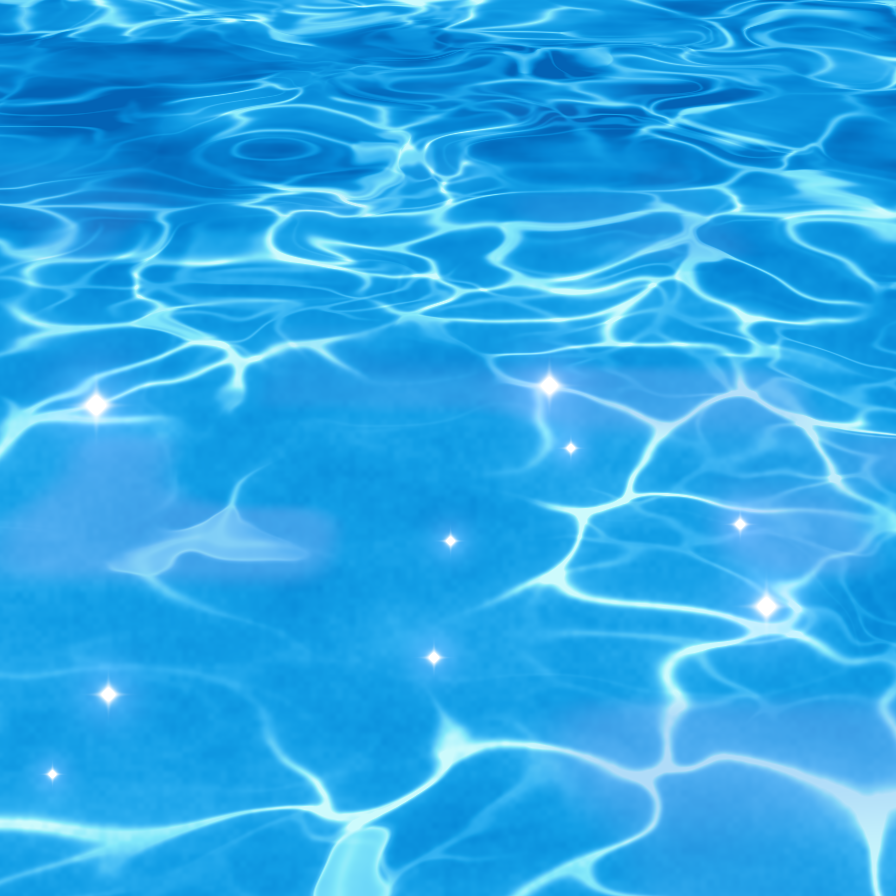
Reproduce this texture procedurally as a WebGL 1 fragment shader.

```glsl
precision highp float;
uniform vec2 u_resolution;

const float HORIZON = 1.45;              // height of the vanishing line
const vec2 GROUND_SCALE = vec2(4.8, 10.5); // cells across and into depth
const float LINE_WIDTH = 0.022;
const float SOFTNESS = 0.002;            // blur in canvas units
const float JUNCTION = 22.0;             // lower swells the line crossings
const float RIBBON_WIDTH = 0.15;
const float BASE_LIGHT = 0.72;
const float HAZE = 2.3;
const int SPARKLES = 9;

const vec3 DEEP = vec3(0.01, 0.39, 0.71);
const vec3 DARK = vec3(0.02, 0.53, 0.84);
const vec3 MID = vec3(0.07, 0.62, 0.90);
const vec3 LIGHT = vec3(0.20, 0.70, 0.95);
const vec3 PALE = vec3(0.36, 0.79, 0.97);
const vec3 CYAN = vec3(0.51, 0.91, 0.98);
const vec3 GLINT = vec3(0.80, 0.98, 0.99);
const vec3 VIOLET = vec3(0.52, 0.68, 0.95);

float hash(vec2 p) {
  return fract(sin(dot(p, vec2(127.1, 311.7))) * 43758.5);
}

vec2 hash2(vec2 p) {
  return vec2(hash(p), hash(p + 57.3));
}

float noise(vec2 p) {
  vec2 i = floor(p), f = fract(p);
  f = f * f * f * (f * (f * 6.0 - 15.0) + 10.0);
  return mix(mix(hash(i), hash(i + vec2(1, 0)), f.x),
             mix(hash(i + vec2(0, 1)), hash(i + vec2(1, 1)), f.x), f.y);
}

float fbm(vec2 p) {
  float sum = 0.0, amp = 0.53;
  for (int i = 0; i < 4; i++) {
    sum += amp * noise(p);
    p = mat2(1.6, 1.2, -1.2, 1.6) * p + 7.1;
    amp *= 0.5;
  }
  return sum;
}

vec2 warp(vec2 p, float freq, float amp) {
  return p + amp * (vec2(noise(p * freq + 3.7), noise(p * freq + 21.4)) - 0.5);
}

// Distance to the Voronoi borders, blended so that junctions swell
float cellEdge(vec2 p) {
  vec2 cell = floor(p), f = fract(p);
  vec2 nearest = vec2(0.0);
  float best = 9.0;
  for (int y = -1; y <= 1; y++)
    for (int x = -1; x <= 1; x++) {
      vec2 g = vec2(x, y);
      vec2 r = g + hash2(cell + g) - f;
      if (dot(r, r) < best) { best = dot(r, r); nearest = r; }
    }
  float sum = 0.0001;
  for (int y = -2; y <= 2; y++)
    for (int x = -2; x <= 2; x++) {
      vec2 g = vec2(x, y);
      vec2 r = g + hash2(cell + g) - f;
      vec2 gap = r - nearest;
      if (dot(gap, gap) > 0.0001)
        sum += exp(-JUNCTION * dot(0.5 * (nearest + r), normalize(gap)));
    }
  return max(-log(sum) / JUNCTION, 0.0);
}

float bell(float d, float width) {
  return exp(-d * d / (width * width));
}

vec3 waterRamp(float v) {
  vec3 c = mix(DEEP, DARK, clamp(v + 1.0, 0.0, 1.0));
  c = mix(c, MID, clamp(v, 0.0, 1.0));
  c = mix(c, LIGHT, clamp(v - 1.0, 0.0, 1.0));
  c = mix(c, PALE, clamp(v - 2.0, 0.0, 1.0));
  c = mix(c, CYAN, clamp(v - 3.0, 0.0, 1.0));
  return mix(c, GLINT, clamp(v - 4.0, 0.0, 1.0));
}

void main() {
  vec2 uv = (gl_FragCoord.xy - vec2(0.5 * u_resolution.x, 0.0)) / u_resolution.y;

  // Perspective onto the water plane
  float drop = HORIZON - uv.y;
  vec2 ground = vec2(uv.x, 1.0) * GROUND_SCALE / drop;
  float blur = GROUND_SCALE.y / (drop * drop) * max(SOFTNESS, 1.0 / u_resolution.y);
  float far = smoothstep(0.45, 1.0, uv.y);
  float width = LINE_WIDTH + 0.8 * blur;

  // Refraction bends the net of light
  vec2 bent = warp(warp(ground, 0.9, 0.8 + 0.5 * far), 2.6, 0.26);
  float edge = cellEdge(bent);
  float fineEdge = cellEdge(warp(bent * 1.55 + 13.0, 1.3, 0.7));
  float strength = smoothstep(0.2, 0.58, noise(bent * 0.9 + 31.0));
  float fineStrength = smoothstep(0.42, 0.85, noise(bent * 0.8 + 63.0));

  // Soft body of the water with fine mottling
  float light = BASE_LIGHT + HAZE * (fbm(ground * 0.9 + 5.0) - 0.5);
  light += 0.3 * (noise(uv * 75.0) + noise(uv * 140.0) - 1.0) * (1.0 - far);
  light += (0.25 + 0.75 * strength) * exp(-edge / 0.13);
  light -= far * (0.35 + 1.3 * smoothstep(0.45, 0.8, noise(bent * 0.6 + 90.0)));

  // Faint ripple contours, stronger in the distance
  float level = noise(bent * vec2(0.8, 0.65) + 17.0) * 3.0;
  float ripple = bell(abs(fract(level) - 0.5), 0.05 + 0.6 * blur);
  light += ripple * (0.3 + 0.9 * far) * noise(bent + 44.0);

  // Bright caustic lines
  light += 1.5 * fineStrength * bell(fineEdge, width * 1.6);
  light += (3.1 - far) * strength * bell(edge, width);

  // Wide translucent ribbons with bright rims
  float ribbon = RIBBON_WIDTH * smoothstep(0.68, 0.88, noise(bent * 1.1 + 40.0));
  float shown = smoothstep(0.01, 0.05, ribbon) * strength * (1.0 - 0.5 * far);
  float inside = 1.0 - smoothstep(ribbon - blur, ribbon + blur, edge);
  light = mix(light, 3.6 + 0.5 * noise(bent * 5.0), inside * shown * 0.85);
  light += 1.1 * shown * bell(edge - ribbon, width * 0.8);

  vec3 color = waterRamp(light);
  float sheen = smoothstep(0.62, 0.9, noise(ground * 1.1 + 71.0));
  color = mix(color, VIOLET, 0.4 * sheen * (1.0 - far));

  // Sun sparkles with short rays
  for (int i = 0; i < SPARKLES; i++) {
    vec2 seed = hash2(vec2(float(i) + 1.0, 8.0));
    vec2 d = uv - vec2(seed.x - 0.5, 0.12 + 0.68 * seed.y);
    float size = mix(0.005, 0.014, pow(hash(seed + 2.0), 2.0));
    float rays = bell(d.x * d.y, size * size * 0.35) * bell(length(d), size * 1.6);
    color = mix(color, VIOLET + 0.15, 0.35 * bell(length(d), size * 4.0));
    color = mix(color, vec3(1.0), clamp(bell(length(d), size) + 0.6 * rays, 0.0, 1.0));
  }
  gl_FragColor = vec4(clamp(color, 0.0, 1.0), 1.0);
}
```
